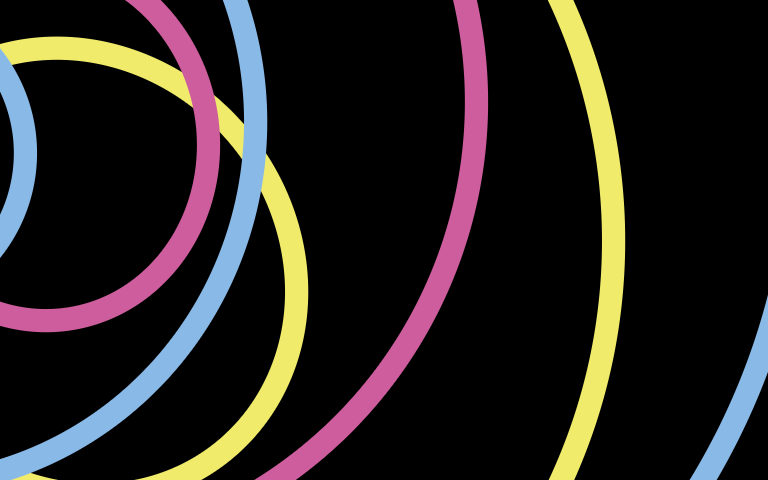
This background is drawn by a Shadertoy shader. Its source:

```glsl
// Seven large overlapping rings in yellow, pink and blue on black.

const vec3 BLACK  = vec3(0.0);
const vec3 YELLOW = vec3(0.945, 0.922, 0.42);
const vec3 PINK   = vec3(0.805, 0.365, 0.615);
const vec3 BLUE   = vec3(0.535, 0.725, 0.905);
const float HALF_STROKE = 0.0242;

// Approximate signed distance to an ellipse given by its half extents;
// skew leans it along the diagonal (0 keeps it upright).
float ellipseDistance(vec2 p, vec2 extent, float skew) {
    vec2 n = p / extent;
    float scale = 1.0 - skew * skew;
    float level = sqrt(max((dot(n, n) - 2.0 * skew * n.x * n.y) / scale, 1e-6));
    vec2 slope = (n - skew * n.yx) / (extent * scale * level);
    return (level - 1.0) / max(length(slope), 1e-4);
}

// Lays a stroked ellipse over the base colour.
vec3 addRing(vec3 base, vec3 ink, vec2 p, vec2 center, vec2 extent, float skew, float pixel) {
    float edge = abs(ellipseDistance(p - center, extent, skew)) - HALF_STROKE;
    float coverage = clamp(0.5 - edge / pixel, 0.0, 1.0);
    return mix(base, ink, coverage);
}

void mainImage(out vec4 fragColor, in vec2 fragCoord) {
    // Canvas height is one unit.
    float pixel = 1.0 / iResolution.y;
    vec2 p = fragCoord * pixel;
    vec3 color = BLACK;

    // Yellow rings lie at the back.
    color = addRing(color, YELLOW, p, vec2(0.160, 0.434), vec2(0.458, 0.4656), -0.09, pixel);
    color = addRing(color, YELLOW, p, vec2(0.0823, 0.498), vec2(1.196), 0.0, pixel);

    // Pink rings.
    color = addRing(color, PINK, p, vec2(0.0854, 0.709), vec2(0.349, 0.377), -0.03, pixel);
    color = addRing(color, PINK, p, vec2(0.0427, 0.7875), vec2(0.95), 0.0, pixel);

    // Blue rings, from the smallest to the widest.
    color = addRing(color, BLUE, p, vec2(-0.271, 0.681), vec2(0.324), 0.0, pixel);
    color = addRing(color, BLUE, p, vec2(-0.208, 0.746), vec2(0.7406, 0.7583), 0.0, pixel);
    color = addRing(color, BLUE, p, vec2(0.231, 0.7375), vec2(1.4375), 0.0, pixel);

    fragColor = vec4(color, 1.0);
}
```
